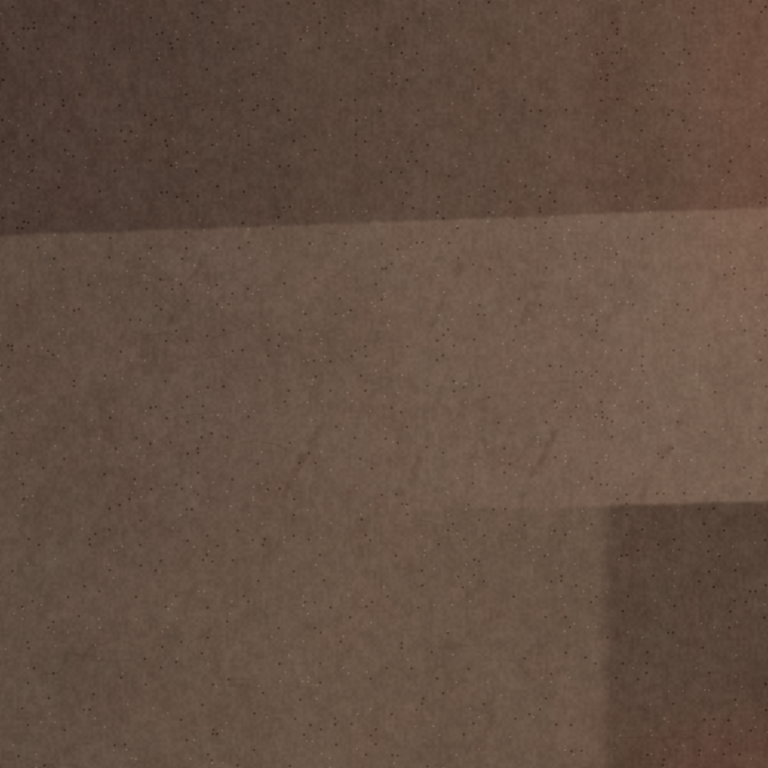
Give the GLSL for this texture, as a WebGL 1 fragment shader.

```glsl
precision highp float;
uniform vec2 u_resolution;

float hash(vec2 p) {
  vec3 q = fract(vec3(p.xyx) * 0.1031);
  q += dot(q, q.yzx + 33.33);
  return fract((q.x + q.y) * q.z);
}

float noise(vec2 p) {
  vec2 cell = floor(p);
  vec2 f = fract(p);
  f = f * f * (3.0 - 2.0 * f);
  return mix(mix(hash(cell), hash(cell + vec2(1.0, 0.0)), f.x),
             mix(hash(cell + vec2(0.0, 1.0)), hash(cell + 1.0), f.x), f.y);
}

float fbm(vec2 p) {
  float sum = 0.0;
  float gain = 0.5;
  for (int i = 0; i < 4; i++) {
    sum += gain * (noise(p) - 0.5);
    p = mat2(0.8, 0.6, -0.6, 0.8) * p * 2.03 + 17.0;
    gain *= 0.55;
  }
  return sum;
}

float segmentDistance(vec2 p, vec2 a, vec2 b) {
  vec2 along = b - a;
  float t = clamp(dot(p - a, along) / dot(along, along), 0.0, 1.0);
  return length(p - a - along * t);
}

// A row of slanted, irregular creases
float creaseRow(vec2 p, vec2 start, float spacing, float seed) {
  float mask = 0.0;
  vec2 wobble = 0.012 * vec2(fbm(p * 24.0), fbm(p * 24.0 + 40.0));
  for (int i = 0; i < 6; i++) {
    float id = float(i);
    float jitter = hash(vec2(id, seed)) - 0.5;
    vec2 center = start + vec2(spacing * id + 0.02 * jitter, 0.025 * jitter);
    vec2 reach = vec2(0.023, 0.045) * (0.9 + 0.4 * jitter);
    float d = segmentDistance(p + wobble, center - reach, center + reach);
    mask += (0.7 + 0.6 * jitter) * (1.0 - smoothstep(0.001, 0.008, d));
  }
  return mask * smoothstep(0.25, 0.65, noise(p * 65.0 + seed));
}

// Sparse soft dots, one candidate per grid cell
float specks(vec2 p, float density, float seed) {
  vec2 cell = floor(p);
  vec2 center = 0.3 + 0.4 * vec2(hash(cell + seed), hash(cell + seed + 9.0));
  float present = step(1.0 - density, hash(cell + seed + 23.0));
  return present * (1.0 - smoothstep(0.12, 0.42, length(fract(p) - center)));
}

// Broad light across the wall, with one lit strip and two shaded areas
vec3 wallColor(vec2 p) {
  float ragged = 0.004 * fbm(p * vec2(45.0, 20.0));
  float upperEdge = 0.692 + 0.037 * p.x + ragged;
  float lowerEdge = 0.323 + 0.024 * p.x + ragged;
  float above = smoothstep(-0.003, 0.004, p.y - upperEdge);
  float below = 1.0 - smoothstep(-0.005, 0.004, p.y - lowerEdge);
  float rightSide = smoothstep(0.775, 0.803, p.x + ragged);

  vec3 strip = mix(vec3(0.365, 0.293, 0.250), vec3(0.465, 0.376, 0.315),
                   smoothstep(-0.1, 1.0, p.x));
  vec3 top = mix(vec3(0.298, 0.232, 0.198), vec3(0.395, 0.308, 0.255),
                 smoothstep(0.0, 0.95, p.x));
  top -= 0.018 * smoothstep(0.74, 0.80, p.x) * (1.0 - smoothstep(0.82, 0.95, p.x));
  vec3 base = mix(vec3(0.365, 0.295, 0.248), vec3(0.408, 0.330, 0.274),
                  smoothstep(0.0, 0.5, p.x));
  vec3 shade = vec3(0.338, 0.264, 0.218);

  float softBelow = below * smoothstep(0.12, 0.40, p.x);
  softBelow = max(softBelow, 1.0 - smoothstep(0.20, 0.38, p.y));
  vec3 color = mix(strip, base, softBelow);
  color = mix(color, shade, below * rightSide);
  return mix(color, top, above);
}

void main() {
  vec2 p = gl_FragCoord.xy / u_resolution;
  vec3 color = wallColor(p);

  // Warm tint along the right side and lower corner
  float warmth = smoothstep(0.82, 1.0, p.x) * smoothstep(0.45, 0.75, p.y);
  warmth += smoothstep(0.65, 1.0, p.x) * (1.0 - smoothstep(0.0, 0.14, p.y));
  color += vec3(0.025, -0.004, -0.006) * warmth;

  // Creases and thin winding cracks
  float creases = creaseRow(p, vec2(0.237, 0.615), 0.115, 3.0);
  creases += creaseRow(p, vec2(0.232, 0.395), 0.155, 8.0);
  creases += 0.4 * creaseRow(p, vec2(0.10, 0.17), 0.12, 14.0);
  color -= 0.036 * creases;
  float winding = abs(fbm(p * vec2(6.0, 11.0) + 5.0));
  float cracks = (1.0 - smoothstep(0.0, 0.014, winding))
               * smoothstep(0.45, 0.75, noise(p * 14.0));
  color -= 0.016 * cracks;

  // Mottling, fibres and fine grain
  float grain = 0.035 * fbm(p * 9.0) + 0.05 * fbm(p * 75.0);
  grain += 0.035 * (noise(p * 250.0) - 0.5);
  grain += 0.018 * (noise(p * vec2(260.0, 55.0)) - 0.5);
  color += grain * vec3(1.0, 0.96, 0.92);
  color += 0.012 * fbm(p * 30.0 + 60.0) * vec3(1.0, -0.5, -0.4);

  // Pits and pale flecks
  color -= 0.085 * specks(p * 150.0, 0.035, 2.0);
  color += 0.065 * specks(p * 170.0 + 0.4, 0.022, 51.0);

  gl_FragColor = vec4(clamp(color, 0.0, 1.0), 1.0);
}
```
